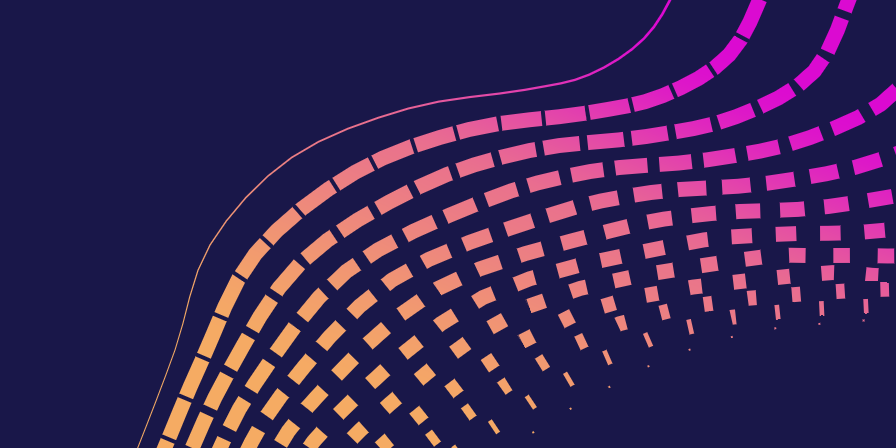
A Shadertoy shader for this background:

```glsl
// A fan of flowing S-shaped ribbons on navy, dashed ever shorter from the outer line to dots.
// Ribbons blend linearly, so each pixel is solved for its nearest ribbon; only that one is
// walked as short chords for the distance and arc length that place its dashes.

const float LAST = 11.0;     // index of the innermost ribbon
const float PERIOD = 38.0;   // arc length from one dash to the next

// Knots of the outer ribbon (xy) and their drift per ribbon (zw); canvas height is 384.
const vec4 KNOTS[11] = vec4[11](
    vec4( 95, -56, 17.7, -7.3), vec4(118,   0, 20.0, -7.4),
    vec4(150,  84, 22.7, -9.8), vec4(180, 174, 39.0, -7.5),
    vec4(250, 249, 54.5,-12.6), vec4(350, 291, 52.0,-18.0),
    vec4(450, 307, 52.0,-20.0), vec4(505, 320, 63.0,-18.0),
    vec4(552, 351, 73.0,-14.0), vec4(580, 396, 76.0,  0.0),
    vec4(600, 454, 77.0,  0.0));

// The x position at which each ribbon has a dash centre.
const float DASH_ANCHOR[12] = float[12](
    446.0, 447.0, 444.0, 430.0, 445.0, 455.0,
    450.0, 460.0, 452.0, 465.0, 455.0, 457.0);

vec4 catmullRom(vec4 a, vec4 b, vec4 c, vec4 d, float t) {
    return b + 0.5 * t * (c - a + t * (2.0*a - 5.0*b + 4.0*c - d
                                     + t * (3.0*(b - c) + d - a)));
}

// Positive when p lies below the drift line through a knot.
float sideOfDrift(vec2 p, vec4 k) {
    vec2 v = p - k.xy;
    return v.x * k.w - v.y * k.z;
}

// Fractional ribbon index at p: bisect for the drift line that passes through p.
float ribbonIndex(vec2 p) {
    int span = 1;
    for (int k = 2; k < 9; k++)
        if (sideOfDrift(p, KNOTS[k]) < 0.0) span = k;
    vec4 a = KNOTS[span - 1], b = KNOTS[span], c = KNOTS[span + 1], d = KNOTS[span + 2];
    float t = 0.5, stride = 0.25;
    for (int n = 0; n < 6; n++) {
        t += sideOfDrift(p, catmullRom(a, b, c, d, t)) < 0.0 ? stride : -stride;
        stride *= 0.5;
    }
    vec4 k = catmullRom(a, b, c, d, t);
    return dot(p - k.xy, k.zw) / dot(k.zw, k.zw);
}

// Distance to a ribbon (x) and arc length measured from its anchored dash (y).
vec2 ribbonCoords(vec2 p, float ribbon) {
    float nearest = 1e9, nearestArc = 0.0, arc = 0.0, anchorArc = 0.0;
    float anchorX = DASH_ANCHOR[int(ribbon)];
    vec4 a, b = KNOTS[0], c = KNOTS[1], d = KNOTS[2];
    vec2 start = c.xy + ribbon * c.zw;
    for (int k = 3; k < 11; k++) {
        a = b; b = c; c = d; d = KNOTS[k];
        for (int j = 1; j <= 4; j++) {
            vec4 s = catmullRom(a, b, c, d, 0.25 * float(j));
            vec2 end = s.xy + ribbon * s.zw;
            vec2 chord = end - start, v = p - start;
            float len = length(chord);
            float h = clamp(dot(v, chord) / (len * len), 0.0, 1.0);
            float dist = length(v - h * chord);
            if (dist < nearest) {
                nearest = dist;
                nearestArc = arc + h * len;
            }
            if (start.x < anchorX && end.x >= anchorX)
                anchorArc = arc + len * (anchorX - start.x) / chord.x;
            arc += len;
            start = end;
        }
    }
    return vec2(nearest, nearestArc - anchorArc);
}

// Orange at the lower left, through pink, to magenta at the upper right.
vec3 ribbonColor(float t) {
    vec3 warm = mix(vec3(0.96, 0.67, 0.39), vec3(0.91, 0.42, 0.57),
                    smoothstep(0.0, 0.55, t));
    return mix(warm, vec3(0.86, 0.04, 0.82), smoothstep(0.42, 0.78, t));
}

void mainImage(out vec4 fragColor, in vec2 fragCoord) {
    float pixel = 384.0 / iResolution.y;
    vec2 p = fragCoord * pixel;
    vec3 navy = vec3(0.098, 0.09, 0.288);
    fragColor = vec4(navy, 1.0);

    // Empty areas on either side of the fan.
    float index = ribbonIndex(p);
    if (index < -0.6 || index > LAST + 0.6) return;

    float ribbon = clamp(floor(index + 0.5), 0.0, LAST);
    vec2 q = ribbonCoords(p, ribbon);
    float along = abs(mod(q.y + 0.5 * PERIOD, PERIOD) - 0.5 * PERIOD);
    float blend = dot(p, vec2(0.00072, 0.00175)) - 0.27;

    // Outer hairline, shrinking dashes, then a last row of dots.
    vec2 halfSize = vec2(0.5 * (PERIOD - 3.4 * ribbon), 6.4);
    if (ribbon < 0.5) halfSize = vec2(PERIOD, mix(0.45, 1.3, clamp(blend, 0.0, 1.0)));
    if (ribbon > LAST - 0.5) halfSize = vec2(0.8);

    vec2 edge = vec2(along, q.x) - halfSize;
    float dist = max(edge.x, edge.y);
    float thinness = min(1.0, 2.0 * halfSize.y / pixel);
    float coverage = thinness * clamp(0.5 - dist / pixel, 0.0, 1.0);
    fragColor.rgb = mix(navy, ribbonColor(blend), coverage);
}
```
